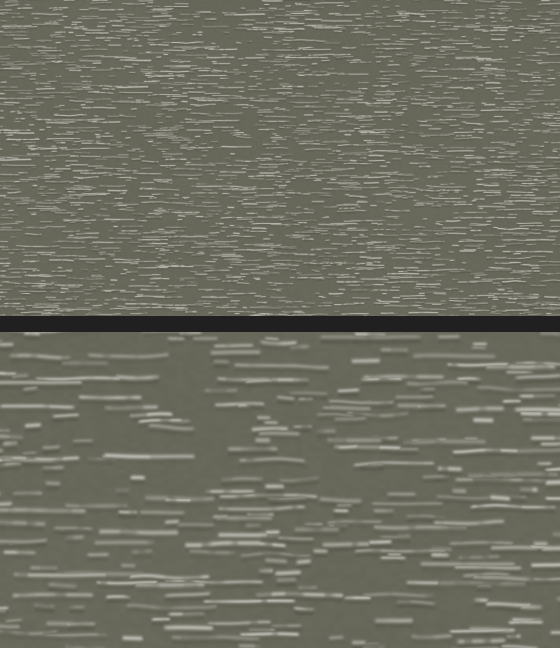
Top, the full canvas; bottom, a detail of the centre.
Reproduce this texture procedurally as a WebGL 2 fragment shader.

```glsl
#version 300 es
precision highp float;

#define BASE_COLOR vec3(0.406, 0.405, 0.355)
#define LIGHT_COLOR vec3(0.70, 0.70, 0.665)
#define LAYERS 3
#define CELL vec2(0.09, 0.0139)
#define DENSITY 0.54
#define DASH_LENGTH vec2(0.014, 0.11)
#define DASH_WIDTH 0.0023
#define WAVE 0.004
#define SHADOW_DROP 0.0048
#define SHADOW_DEPTH 0.05
#define GRAIN 0.016
#define MOTTLE 0.012

uniform vec2 u_resolution;
out vec4 fragColor;

float hash(vec2 p) {
    return fract(sin(dot(p, vec2(127.1, 311.7))) * 43758.5453);
}

float noise(vec2 p) {
    vec2 i = floor(p);
    vec2 f = fract(p);
    f = f * f * (3.0 - 2.0 * f);
    return mix(mix(hash(i), hash(i + vec2(1.0, 0.0)), f.x),
               mix(hash(i + vec2(0.0, 1.0)), hash(i + vec2(1.0, 1.0)), f.x), f.y);
}

// Soft cross-section of a thin line
float ridge(float d, float width) {
    return exp(-d * d / (width * width));
}

// One ragged dash: x holds its highlight, y the shade beneath it
vec2 dash(vec2 p, vec2 id, float pixel) {
    vec2 center = (id + vec2(hash(id + 3.1), hash(id + 7.7))) * CELL;
    float cluster = noise(center * vec2(7.0, 16.0) + 40.0);
    if (hash(id + 11.3) > DENSITY * (0.45 + 1.1 * cluster)) return vec2(0.0);

    float spread = hash(id + 17.9);
    float halfLength = 0.5 * mix(DASH_LENGTH.x, DASH_LENGTH.y, spread * spread);
    vec2 d = p - center;
    float seed = 60.0 * hash(id + 23.5);
    d.y += WAVE * (noise(vec2(p.x * 28.0 + seed, seed)) - 0.5);

    float end = max(0.003, pixel);
    float span = 1.0 - smoothstep(halfLength - end, halfLength + end, abs(d.x));
    float ragged = smoothstep(0.05, 0.5, noise(vec2(p.x * 95.0 + seed, seed + 5.0)));
    float width = max(DASH_WIDTH * mix(0.8, 1.25, hash(id + 29.3)), 0.6 * pixel);

    float strength = mix(0.32, 1.05, hash(id + 31.7)) * mix(0.4, 1.0, ragged);
    float light = strength * ridge(d.y, width);
    float shade = mix(0.3, 1.0, hash(id + 37.1)) * ridge(d.y + SHADOW_DROP, width * 1.15);
    return span * vec2(light, shade);
}

void main() {
    vec2 p = gl_FragCoord.xy / u_resolution.y;
    float pixel = 1.0 / u_resolution.y;

    // Overlapping layers of scattered horizontal dashes
    vec2 relief = vec2(0.0);
    for (int layer = 0; layer < LAYERS; layer++) {
        vec2 offset = vec2(0.37, 0.23) * float(layer) + 1.0;
        vec2 q = p + offset;
        vec2 cell = floor(q / CELL);
        for (int y = -1; y <= 1; y++) {
            for (int x = -1; x <= 1; x++) {
                relief = max(relief, dash(q, cell + vec2(x, y), pixel));
            }
        }
    }

    // Fine grain and broad unevenness of the ground
    float ground = GRAIN * (noise(p * vec2(150.0, 210.0)) - 0.5);
    ground += MOTTLE * (noise(p * vec2(3.0, 5.0) + 9.0) - 0.5);

    vec3 color = BASE_COLOR + ground - SHADOW_DEPTH * relief.y * (1.0 - min(relief.x, 1.0));
    color = mix(color, LIGHT_COLOR, relief.x);
    fragColor = vec4(color, 1.0);
}
```
